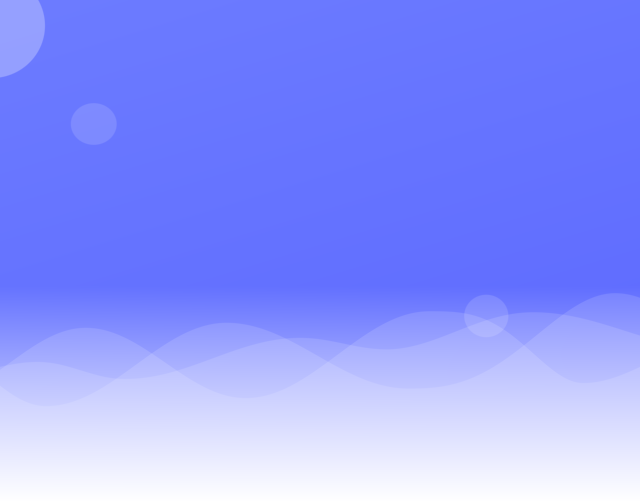
Give the GLSL for this background, as a WebGL 1 fragment shader.

```glsl
precision highp float;
// Blue sky gradient with pale discs and three translucent waves sinking into white mist.

uniform vec2 u_resolution;

const vec3 SKY_LIGHT = vec3(0.425, 0.485, 1.0);
const vec3 SKY_DEEP = vec3(0.370, 0.420, 1.0);
const vec3 MIST = vec3(1.0);
const float MIST_TOP = 0.43;
const float WAVE_ALPHA = 0.13;
const float DISC_ALPHA = 0.14;
const float CORNER_DISC_ALPHA = 0.28;
const float PI = 3.14159265;

// Carries height h from x = start to the next crest or trough along half a cosine.
float swing(float h, float x, float start, vec2 knot, float skew) {
  float t = clamp((x - start) / (knot.x - start), 0.0, 1.0);
  return mix(h, knot.y, 0.5 - 0.5 * cos(PI * pow(t, skew)));
}

float tallWave(float x) {
  float h = swing(0.207, x, -0.104, vec2(0.134, 0.347), 1.0);
  h = swing(h, x, 0.134, vec2(0.384, 0.207), 1.0);
  h = swing(h, x, 0.384, vec2(0.671, 0.380), 1.0);
  h = swing(h, x, 0.671, vec2(0.911, 0.237), 1.5);
  return swing(h, x, 0.911, vec2(1.107, 0.312), 1.0);
}

float crossWave(float x) {
  float h = swing(0.320, x, -0.117, vec2(0.072, 0.191), 1.0);
  h = swing(h, x, 0.072, vec2(0.354, 0.357), 1.0);
  h = swing(h, x, 0.354, vec2(0.638, 0.226), 1.0);
  h = swing(h, x, 0.638, vec2(0.961, 0.416), 1.3);
  return swing(h, x, 0.961, vec2(1.237, 0.226), 1.0);
}

float gentleWave(float x) {
  float h = swing(0.254, x, -0.078, vec2(0.059, 0.279), 1.0);
  h = swing(h, x, 0.059, vec2(0.195, 0.245), 1.0);
  h = swing(h, x, 0.195, vec2(0.469, 0.327), 1.0);
  h = swing(h, x, 0.469, vec2(0.605, 0.304), 1.0);
  h = swing(h, x, 0.605, vec2(0.833, 0.378), 0.95);
  return swing(h, x, 0.833, vec2(1.120, 0.304), 1.0);
}

// Coverage of the inside (negative side) of a signed distance.
float cover(float d) {
  float edge = 0.8 / u_resolution.y;
  return 1.0 - smoothstep(-edge, edge, d);
}

float disc(vec2 p, vec2 centre, vec2 radii) {
  return cover((length((p - centre) / radii) - 1.0) * radii.y);
}

void main() {
  vec2 uv = gl_FragCoord.xy / u_resolution;

  // Diagonal sky
  float slope = clamp(0.35 * uv.x + 0.9 * (1.0 - uv.y), 0.0, 1.0);
  vec3 color = mix(SKY_LIGHT, SKY_DEEP, slope);

  // Mist rising from the lower edge
  color = mix(color, MIST, clamp(1.0 - uv.y / MIST_TOP, 0.0, 1.0));

  // Overlapping waves
  color = mix(color, MIST, WAVE_ALPHA * cover(uv.y - tallWave(uv.x)));
  color = mix(color, MIST, WAVE_ALPHA * cover(uv.y - crossWave(uv.x)));
  color = mix(color, MIST, WAVE_ALPHA * cover(uv.y - gentleWave(uv.x)));

  // Pale discs
  color = mix(color, MIST, CORNER_DISC_ALPHA * disc(uv, vec2(-0.013, 0.949), vec2(0.0833, 0.1045)));
  color = mix(color, MIST, DISC_ALPHA * disc(uv, vec2(0.1465, 0.753), vec2(0.0358, 0.0415)));
  color = mix(color, MIST, DISC_ALPHA * disc(uv, vec2(0.7598, 0.3706), vec2(0.0345, 0.0423)));

  gl_FragColor = vec4(color, 1.0);
}
```
